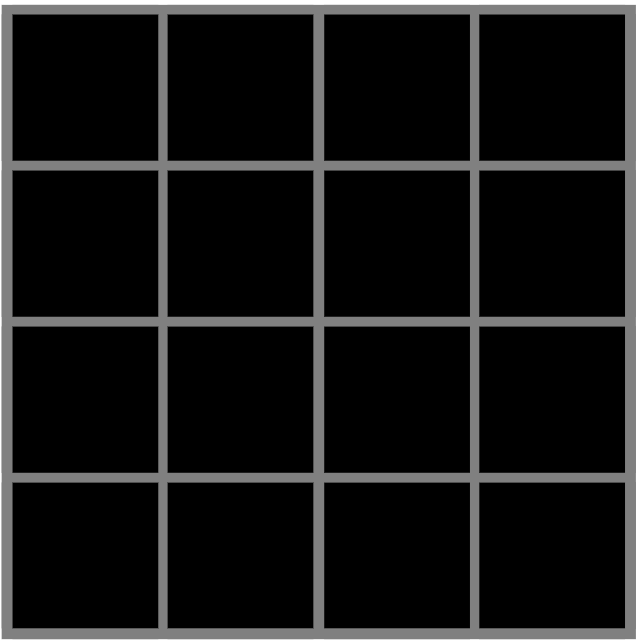
Give the GLSL for this pattern, as a Shadertoy shader.

```glsl
// Fraction of a pixel covered where the signed distance is negative
vec2 coverage(vec2 dist, vec2 pixel) {
    return clamp(0.5 - dist / pixel, 0.0, 1.0);
}

void mainImage(out vec4 fragColor, in vec2 fragCoord) {
    vec2 uv = fragCoord / iResolution.xy;
    vec2 pixel = 1.0 / iResolution.xy;

    // Nearest of the five grid lines on each axis
    vec2 pitch = vec2(0.2435, 0.2438);
    vec2 p = uv - vec2(0.0111, 0.0098);
    vec2 lineId = clamp(floor(p / pitch + 0.5), 0.0, 4.0);

    // Upright lines alternate in width; the lowest level line is thicker
    vec2 halfWidth = vec2(mix(0.0085, 0.0073, mod(lineId.x, 2.0)),
                          lineId.y < 0.5 ? 0.0085 : 0.0077);
    vec2 lines = coverage(abs(p - lineId * pitch) - halfWidth, pixel);
    float grid = max(lines.x, lines.y);

    // Outer edge of the grid, with a thin white margin beyond it
    vec2 low = vec2(0.0026, 0.0013);
    vec2 high = vec2(0.9936, 0.9924);
    vec2 inside = coverage(abs(uv - 0.5 * (low + high)) - 0.5 * (high - low), pixel);

    vec3 color = mix(vec3(0.0), vec3(0.5), grid);
    color = mix(vec3(1.0), color, inside.x * inside.y);
    fragColor = vec4(color, 1.0);
}
```
